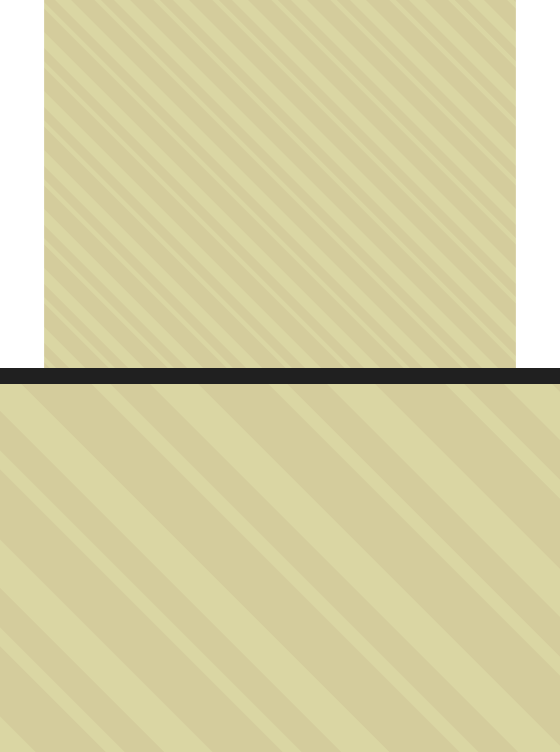
Top, the full canvas; bottom, a detail of the centre.
This pattern is drawn by a Shadertoy shader. Its source:

```glsl
// Tan panel with alternating wide and narrow pale diagonal stripes, between white side margins.

#define PANEL_HALF_WIDTH 0.641   // in canvas heights
#define REPEATS_ACROSS 8.0
#define WIDE_CENTER 0.322        // stripe values are fractions of one repeat
#define WIDE_WIDTH 0.272
#define THIN_CENTER 0.908
#define THIN_WIDTH 0.107
#define BASE_COLOR vec3(0.831, 0.800, 0.612)
#define STRIPE_COLOR vec3(0.855, 0.839, 0.639)
#define MARGIN_COLOR vec3(1.0)

// Coverage of a stripe that recurs once per unit of phase
float stripe(float phase, float center, float width, float pixel) {
    float edgeDistance = abs(fract(phase - center + 0.5) - 0.5) - 0.5 * width;
    return clamp(0.5 - edgeDistance / pixel, 0.0, 1.0);
}

void mainImage(out vec4 fragColor, in vec2 fragCoord) {
    vec2 p = (fragCoord - 0.5 * iResolution.xy) / iResolution.y;

    // Phase across the 45 degree stripes, zero at the panel's top left corner
    float period = 2.0 * PANEL_HALF_WIDTH / REPEATS_ACROSS;
    vec2 corner = vec2(-PANEL_HALF_WIDTH, 0.5);
    float phase = dot(p - corner, vec2(1.0)) / period;
    float pixel = sqrt(2.0) / (period * iResolution.y);

    // Wide and narrow stripes over the base
    float pale = max(stripe(phase, WIDE_CENTER, WIDE_WIDTH, pixel),
                     stripe(phase, THIN_CENTER, THIN_WIDTH, pixel));
    vec3 color = mix(BASE_COLOR, STRIPE_COLOR, pale);

    // White margins left and right
    float panel = clamp(0.5 + (PANEL_HALF_WIDTH - abs(p.x)) * iResolution.y, 0.0, 1.0);
    fragColor = vec4(mix(MARGIN_COLOR, color, panel), 1.0);
}
```
